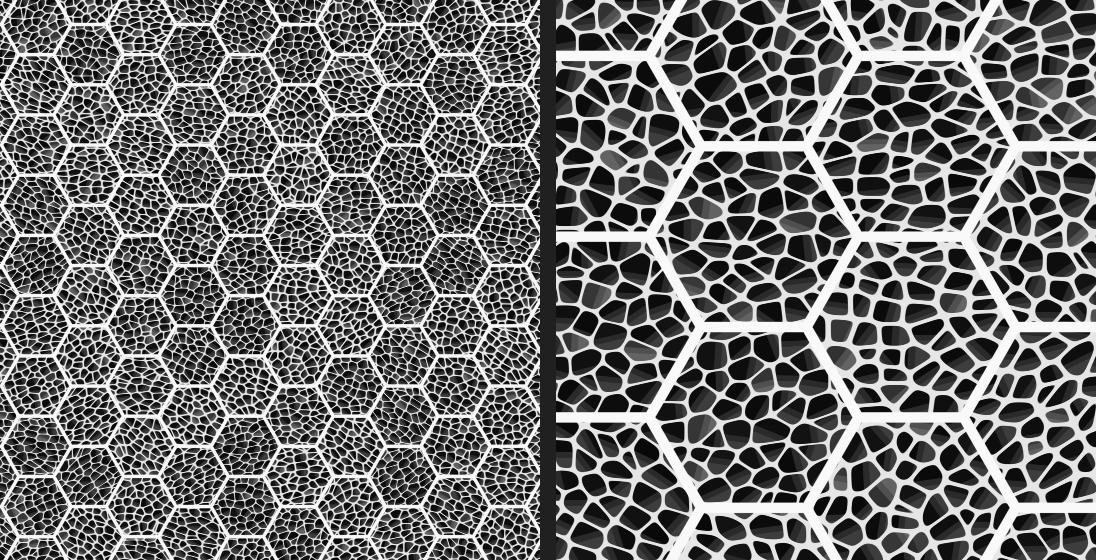
Left: the whole. Right: its middle third, enlarged.
Reproduce this pattern procedurally as a Shadertoy shader.

```glsl
float hash1(vec2 p) {
    return fract(sin(dot(p, vec2(127.1, 311.7))) * 43758.5453);
}

vec2 hash2(vec2 p) {
    return vec2(hash1(p), hash1(p + 57.3));
}

mat2 rotation(float angle) {
    float c = cos(angle), s = sin(angle);
    return mat2(c, s, -s, c);
}

// Offset from the nearest hexagon centre in xy, hexagon index in zw
vec4 hexTile(vec2 p, vec2 pitch) {
    vec2 period = vec2(2.0 * pitch.x, pitch.y);
    vec2 centreA = period * round(p / period);
    vec2 centreB = period * (round(p / period - 0.5) + 0.5);
    vec2 a = p - centreA, b = p - centreB;
    vec2 centre = dot(a, a) < dot(b, b) ? centreA : centreB;
    return vec4(p - centre, round(2.0 * centre / period));
}

float hexEdgeDistance(vec2 p, vec2 pitch) {
    vec2 neighbour = vec2(pitch.x, 0.5 * pitch.y);
    float slanted = 0.5 * length(neighbour) - dot(abs(p), normalize(neighbour));
    return min(0.5 * pitch.y - abs(p.y), slanted);
}

vec2 stoneSeed(vec2 cell) {
    return cell + 0.5 + 0.85 * (hash2(cell) - 0.5);
}

float stoneWeight(vec2 cell) {
    return 0.16 * hash1(cell + 19.7);
}

// Weighted Voronoi: rounded edge distance in x, offset in yz, random value in w
vec4 stoneField(vec2 p) {
    vec2 base = floor(p), ownCell = base, ownOffset = vec2(0.0);
    float ownPower = 1e3;
    for (int j = -2; j <= 2; j++)
    for (int i = -2; i <= 2; i++) {
        vec2 cell = base + vec2(i, j);
        vec2 offset = stoneSeed(cell) - p;
        float power = dot(offset, offset) - stoneWeight(cell);
        if (power < ownPower) {
            ownPower = power;
            ownCell = cell;
            ownOffset = offset;
        }
    }
    // Exponential sum of edge distances rounds the corners
    float sharpness = 14.0, total = 0.0;
    for (int j = -2; j <= 2; j++)
    for (int i = -2; i <= 2; i++) {
        vec2 cell = base + vec2(i, j);
        if (cell == ownCell) continue;
        vec2 offset = stoneSeed(cell) - p;
        float power = dot(offset, offset) - stoneWeight(cell);
        float edge = 0.5 * (power - ownPower) / max(length(offset - ownOffset), 0.05);
        total += exp(-sharpness * edge);
    }
    return vec4(-log(total) / sharpness, -ownOffset, hash1(ownCell + 7.1));
}

// Dark body with two lighter chipped faces
float stoneShade(vec2 offset, float id, float aa) {
    float angle = -1.2 + 2.6 * (fract(id * 17.3) - 0.5);
    float across = dot(offset, vec2(cos(angle), sin(angle)));
    float cut = 0.28 * (fract(id * 41.7) - 0.45);
    float body = mix(0.035, 0.075, fract(id * 7.9));
    float shade = mix(body, 0.165, smoothstep(cut - aa, cut + aa, across));
    float rim = smoothstep(-aa, aa, across - cut - 0.25);
    shade = mix(shade, 0.24, rim);
    return shade + 0.15 * step(0.91, id);
}

void mainImage(out vec4 fragColor, in vec2 fragCoord) {
    vec2 uv = fragCoord / iResolution.y;
    float pixel = 1.0 / iResolution.y;
    vec2 pitch = vec2(0.0936, 0.1076);
    vec2 firstCentre = vec2(0.0648, 0.0954);
    float lineHalfWidth = 0.0031;
    float stoneDensity = 68.0;

    vec4 tile = hexTile(uv - firstCentre, pitch);
    vec2 random = hash2(tile.zw + 3.0);

    // Each hexagon has its own grain direction, stretch and stones
    float stretch = mix(1.04, 1.32, random.y);
    vec2 grain = rotation(1.3 * (random.x - 0.5)) * tile.xy;
    vec2 stonePos = grain * stoneDensity * vec2(1.0 / stretch, stretch);
    vec4 stone = stoneField(stonePos + floor(90.0 * random));
    float aa = 0.6 * pixel * stoneDensity;

    // Stones set in pale joints of uneven width
    float jointHalfWidth = mix(0.045, 0.085, hash1(tile.zw + 31.0));
    jointHalfWidth += 0.03 * (stone.w - 0.5);
    float body = smoothstep(jointHalfWidth - aa, jointHalfWidth + aa, stone.x);
    float value = mix(0.9, stoneShade(stone.yz, stone.w, aa), body);

    // Hexagon outlines
    float edge = hexEdgeDistance(tile.xy, pitch);
    float outline = 1.0 - smoothstep(-0.7 * pixel, 0.7 * pixel, edge - lineHalfWidth);
    value = mix(value, 0.975, outline);

    fragColor = vec4(vec3(value), 1.0);
}
```
